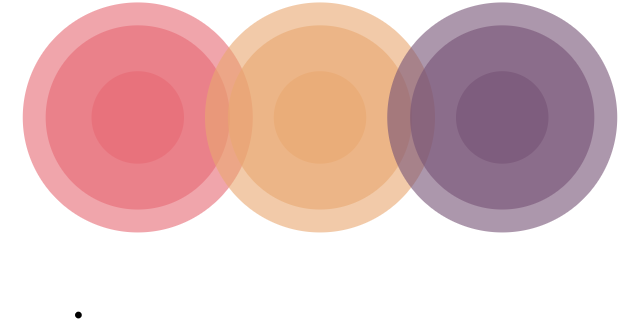
Reproduce this background procedurally as a Shadertoy shader.

```glsl
// Three overlapping translucent targets in red, orange and purple above a small black dot.

const vec3 PAPER  = vec3(1.0);
const vec3 RED    = vec3(0.904, 0.410, 0.452);
const vec3 ORANGE = vec3(0.913, 0.656, 0.438);
const vec3 PURPLE = vec3(0.460, 0.320, 0.458);
const vec3 BLACK  = vec3(0.0);

const float LAYER_OPACITY = 0.6;
const float TARGET_SPACING = 0.5695;
const vec3 DISC_RADII = vec3(0.3594, 0.2878, 0.1445);

// Antialiased coverage of a disc
float disc(vec2 p, vec2 center, float radius, float pixel) {
    float d = length(p - center) - radius;
    return clamp(0.5 - d / pixel, 0.0, 1.0);
}

// Stack concentric translucent discs of one ink
vec3 paintTarget(vec3 base, vec2 p, vec2 center, vec3 ink, float pixel) {
    for (int i = 0; i < 3; i++) {
        float coverage = disc(p, center, DISC_RADII[i], pixel);
        base = mix(base, ink, LAYER_OPACITY * coverage);
    }
    return base;
}

void mainImage(out vec4 fragColor, in vec2 fragCoord) {
    // Canvas height is one unit
    float pixel = 1.0 / iResolution.y;
    vec2 p = fragCoord * pixel;
    vec2 middle = vec2(0.5 * iResolution.x * pixel, 0.633);

    // Row of targets, each over the one to its left
    vec3 inks[3] = vec3[3](RED, ORANGE, PURPLE);
    vec3 color = PAPER;
    for (int i = 0; i < 3; i++) {
        vec2 center = middle + vec2(float(i - 1) * TARGET_SPACING, 0.0);
        color = paintTarget(color, p, center, inks[i], pixel);
    }

    // Small dot near the lower edge
    vec2 dotCenter = vec2(middle.x - 0.755, 0.0155);
    color = mix(color, BLACK, disc(p, dotCenter, 0.0105, pixel));

    fragColor = vec4(color, 1.0);
}
```
